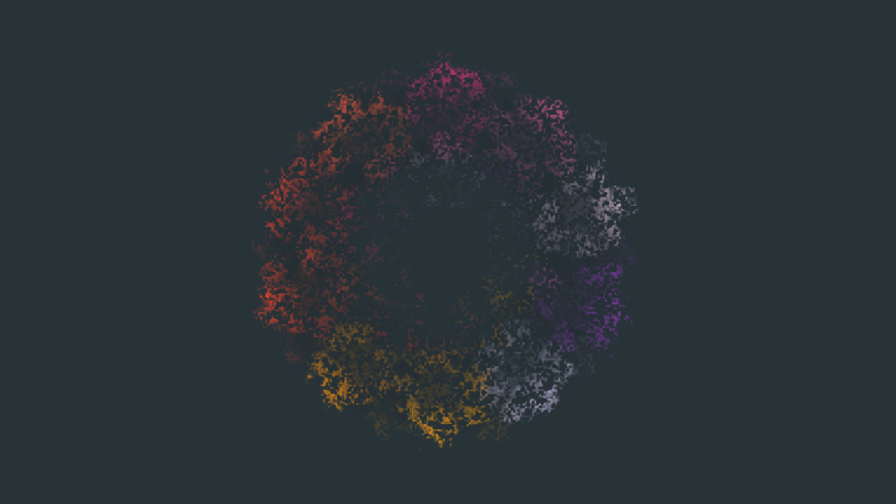
A Shadertoy shader for this background:

```glsl
const vec3 BACKDROP = vec3(0.155, 0.200, 0.220);
const vec3 SHADOW = vec3(0.125, 0.158, 0.178);
const vec2 RING_CENTER = vec2(-0.008, 0.0);
const float RING_RADIUS = 0.282;
const float INNER_RADIUS = 0.150;
const float OUTER_RADIUS = 0.335;
const float FIRST_ANGLE = 1.536;
const int CLUMPS = 10;
const int LOBES = 7;
const float TAU = 6.2831853;

// Clump colours, clockwise from the top
const vec3 TINTS[10] = vec3[10](
    vec3(0.76, 0.20, 0.46), vec3(0.74, 0.32, 0.53),
    vec3(0.75, 0.64, 0.73), vec3(0.51, 0.22, 0.66),
    vec3(0.70, 0.66, 0.80), vec3(0.88, 0.56, 0.10),
    vec3(0.90, 0.52, 0.08), vec3(0.86, 0.25, 0.18),
    vec3(0.84, 0.25, 0.20), vec3(0.84, 0.32, 0.23));

float hash(vec2 p) {
    vec3 q = fract(vec3(p.xyx) * 0.1031);
    q += dot(q, q.yzx + 33.33);
    return fract((q.x + q.y) * q.z);
}

float noise(vec2 p) {
    vec2 i = floor(p), f = fract(p);
    f = f * f * (3.0 - 2.0 * f);
    return mix(mix(hash(i), hash(i + vec2(1, 0)), f.x),
               mix(hash(i + vec2(0, 1)), hash(i + vec2(1, 1)), f.x), f.y);
}

vec2 polar(float angle) {
    return vec2(cos(angle), sin(angle));
}

// Ragged disc of foliage, lit on the side facing outward
float lobe(vec2 q, vec2 outward, float radius, float rag, float leaf) {
    float d = length(q) / radius;
    if (d > 2.2) return 0.0;
    float mask = 1.0 - smoothstep(0.65, 1.1, d + rag);
    float streak = noise(vec2(atan(q.y, q.x) * 7.0, d * 5.0) + 40.0);
    float light = clamp(0.65 + 0.35 * dot(q, outward) / radius, 0.2, 1.0);
    return mask * light * leaf * (0.6 + 0.6 * streak);
}

// Ring of lobes, strongest at the outer rim
float clump(vec2 q, vec2 outward, float size, float seed, float rag, float leaf) {
    if (length(q) > size * 2.2) return 0.0;
    float cover = lobe(q - outward * size * 0.52, outward, size * 0.48, rag, leaf);
    float base = atan(outward.y, outward.x);
    for (int j = 0; j < LOBES; j++) {
        float turn = TAU * float(j) / float(LOBES);
        float vary = hash(vec2(seed, float(j) + 3.0));
        vec2 center = polar(base + turn + 0.5 * (vary - 0.5)) * size * (0.55 + 0.22 * vary);
        float strength = mix(0.38, 0.85, 0.5 + 0.5 * cos(turn));
        float radius = size * (0.27 + 0.12 * vary);
        cover = max(cover, strength * lobe(q - center, outward, radius, rag, leaf));
    }
    float filler = lobe(q, outward, size * 0.85, rag, leaf);
    return max(cover, 0.22 * filler);
}

void mainImage(out vec4 fragColor, in vec2 fragCoord) {
    vec2 p = (fragCoord - 0.5 * iResolution.xy) / iResolution.y - RING_CENTER;

    // Leaf texture shared by all foliage
    float coarse = noise(p * 48.0 + 17.0);
    float medium = noise(p * 115.0 + 51.0);
    float fine = noise(p * 215.0 + 93.0);
    float rag = 0.9 * (coarse - 0.5) + 0.7 * (medium - 0.5);
    float leaf = smoothstep(0.36, 0.68, 0.2 * coarse + 0.4 * medium + 0.4 * fine);
    float sparse = smoothstep(0.50, 0.72, 0.3 * coarse + 0.3 * medium + 0.4 * fine);

    // Backdrop with a soft shade under the wreath
    float shade = 1.0 - smoothstep(0.05, 0.12, abs(length(p) - 0.26));
    vec3 color = mix(BACKDROP, SHADOW, 0.4 * shade * (0.4 + coarse));

    // Faint foliage inside the ring and in the outer gaps
    for (int i = 0; i < CLUMPS; i++) {
        float id = float(i);
        float angle = FIRST_ANGLE - TAU * id / float(CLUMPS);
        vec2 outward = polar(angle);
        float inner = clump(p - outward * INNER_RADIUS, outward, 0.085, id + 20.0, rag, sparse);
        color = mix(color, TINTS[(i + 2) % CLUMPS], 0.38 * inner);
        vec2 between = polar(angle + 0.5 * TAU / float(CLUMPS));
        float gap = clump(p - between * OUTER_RADIUS, between, 0.048, id + 50.0, rag, leaf);
        color = mix(color, TINTS[i], 0.24 * gap);
    }

    // Bright clumps around the ring
    for (int i = 0; i < CLUMPS; i++) {
        float id = float(i);
        vec2 outward = polar(FIRST_ANGLE - TAU * id / float(CLUMPS));
        float cover = clump(p - outward * RING_RADIUS, outward, 0.102, id, rag, leaf);
        color = mix(color, TINTS[i], clamp(cover, 0.0, 1.0));
    }
    fragColor = vec4(color, 1.0);
}
```
